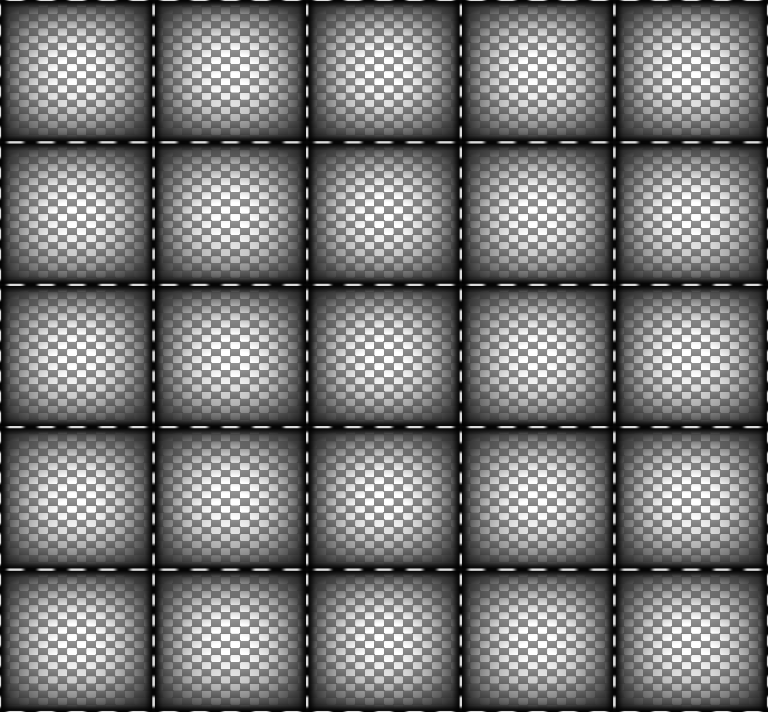
A WebGL 2 fragment shader for this pattern:

```glsl
#version 300 es
precision highp float;

#define TILES vec2(5.0, 5.0)
#define CELLS vec2(16.0, 20.0)
#define DASHES vec2(5.0, 7.0)
#define LIGHT_CELL 1.02
#define DARK_CELL 0.55
#define CELL_RADIUS 0.24
#define GROOVE_WIDTH 0.065
#define STITCH_HALF_WIDTH 0.008
#define STITCH_COLOUR vec3(0.86)

uniform vec2 u_resolution;
out vec4 fragColour;

const float PI = 3.14159265;

float roundedBox(vec2 p, vec2 halfSize, float radius) {
    vec2 q = abs(p) - halfSize + radius;
    return length(max(q, 0.0)) + min(max(q.x, q.y), 0.0) - radius;
}

// Coverage of one light cell, with its neighbours left as gaps
float lightCells(vec2 tile, out float height) {
    vec2 grid = tile * CELLS;
    vec2 id = floor(grid);
    vec2 local = fract(grid) - 0.5;
    height = local.y;
    vec2 cellsAcross = TILES * CELLS;
    float aspect = u_resolution.x / cellsAcross.x * cellsAcross.y / u_resolution.y;
    float pixel = cellsAcross.y / u_resolution.y;
    vec2 size = vec2(aspect, 1.0);
    float d = roundedBox(local * size, 0.5 * size, CELL_RADIUS);
    float odd = mod(id.x + id.y, 2.0);
    return odd * (1.0 - smoothstep(-0.5 * pixel, 0.5 * pixel, d));
}

// Dash brightness: full in the middle, fading to black at both ends
float dash(float along, float count) {
    float wave = sin(PI * along * count);
    return smoothstep(0.12, 0.8, wave * wave);
}

void main() {
    vec2 uv = gl_FragCoord.xy / u_resolution;
    vec2 tile = fract(uv * TILES);
    vec2 pixel = TILES / u_resolution;
    vec2 centred = tile * 2.0 - 1.0;
    vec2 edge = min(tile, 1.0 - tile);

    // Domed light falling off towards the tile border
    vec2 dome = 1.0 - centred * centred;
    float glow = dome.x * dome.y;

    // Woven checker
    float height;
    float cover = lightCells(tile, height);
    float light = LIGHT_CELL * pow(glow, 0.65) * (1.0 - 0.1 * height);
    float dark = DARK_CELL * pow(glow, 0.4) * (1.0 + 0.12 * height);
    float shade = mix(dark, max(light, dark), cover);

    // Black groove around each tile
    vec2 groove = smoothstep(vec2(-0.015), vec2(GROOVE_WIDTH), edge);
    shade *= groove.x * groove.y;
    vec3 colour = vec3(min(shade, 1.0));

    // Dashed metal line inside the grooves
    vec2 line = 1.0 - smoothstep(STITCH_HALF_WIDTH - 0.5 * pixel,
                                 STITCH_HALF_WIDTH + 0.5 * pixel, edge);
    float upright = line.x * dash(tile.y, DASHES.y);
    float level = line.y * dash(tile.x, DASHES.x);
    colour = mix(colour, vec3(0.02), max(line.x, line.y));
    colour = mix(colour, STITCH_COLOUR, max(upright, level));

    fragColour = vec4(colour, 1.0);
}
```
